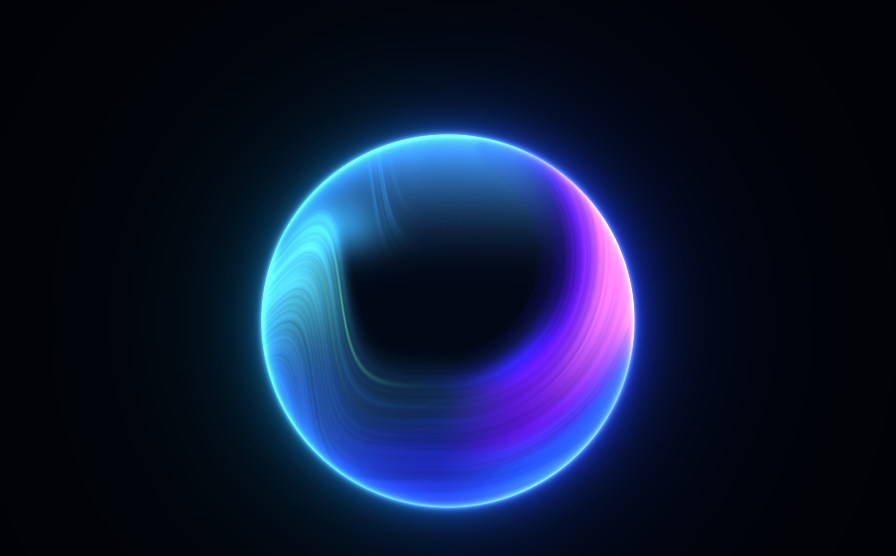
This background is drawn by a Shadertoy shader. Its source:

```glsl
// A glowing glass orb with flowing silk-like bands, on a dark blue backdrop.

vec2 hash2(vec2 p) {
    p = vec2(dot(p, vec2(127.1, 311.7)), dot(p, vec2(269.5, 183.3)));
    return 2.0 * fract(sin(p) * 43758.5) - 1.0;
}

float gradientNoise(vec2 p) {
    vec2 i = floor(p), f = fract(p);
    vec2 u = f * f * (3.0 - 2.0 * f);
    float low = mix(dot(hash2(i), f),
                    dot(hash2(i + vec2(1, 0)), f - vec2(1, 0)), u.x);
    float high = mix(dot(hash2(i + vec2(0, 1)), f - vec2(0, 1)),
                     dot(hash2(i + vec2(1, 1)), f - vec2(1, 1)), u.x);
    return mix(low, high, u.y);
}

// Flow coordinate: zero on the edge of the dark core, growing outwards
float flowLevel(vec2 p) {
    float u = p.x - 0.3 * (p.y - 0.45);
    float fold = -0.25 + 0.85 * exp(-pow((u + 0.72) / 0.32, 2.0)) - p.y;
    float ring = length(vec2(p.x * 1.07, p.y - 0.35)) - 0.6;
    return mix(fold, ring, smoothstep(-0.2, 0.2, p.x));
}

// Fine threads that follow the flow
float threads(float level, float along) {
    float sum = 0.0, amp = 0.6, freq = 9.0;
    for (int i = 0; i < 4; i++) {
        sum += amp * gradientNoise(vec2(level * freq, along * 1.3 + float(i) * 7.0));
        amp *= 0.75;
        freq *= 2.0;
    }
    return sum;
}

float spot(vec2 p, vec2 center, vec2 size) {
    vec2 d = (p - center) / size;
    return exp(-dot(d, d));
}

vec3 orbColor(vec2 p, float r) {
    float level = flowLevel(p);
    float streak = threads(level, p.x);
    float right = smoothstep(-0.1, 0.5, p.x);

    // Dark core, lit from the top
    vec3 col = mix(vec3(0.004, 0.03, 0.085), vec3(0.25, 0.58, 0.92),
                   pow(smoothstep(0.1, 1.1, p.y), 1.5));

    // Folded sheet: teal in the middle, cyan at the left, blue below
    vec3 sheet = mix(vec3(0.06, 0.19, 0.30), vec3(0.10, 0.13, 0.66),
                     smoothstep(-0.3, -0.8, p.y - 0.15 * p.x));
    sheet = mix(sheet, vec3(0.15, 0.30, 0.75), 0.7 * spot(p, vec2(-0.85, -0.45), vec2(0.35)));
    sheet = mix(sheet, vec3(0.33, 0.80, 0.90), spot(p, vec2(-0.88, 0.30), vec2(0.38, 0.42)));
    sheet *= 1.0 + 0.5 * streak;
    col = mix(col, sheet, smoothstep(-0.12, 0.22, level) * (1.0 - right * smoothstep(-0.1, 0.3, p.y)));

    // Soft crest of the fold and the arcs above it
    col += vec3(0.14, 0.42, 0.55) * spot(p, vec2(-0.6, 0.5), vec2(0.24, 0.15));
    col += vec3(0.12, 0.28, 0.40) * max(streak, 0.0) * spot(p, vec2(-0.42, 0.65), vec2(0.3, 0.2));

    // Thin green threads
    float green = exp(-pow((level - 0.10) / 0.012, 2.0)) + 0.5 * exp(-pow((level - 0.27) / 0.012, 2.0));
    col += vec3(0.16, 0.34, 0.12) * green * spot(p, vec2(-0.48, 0.05), vec2(0.25, 0.4));

    // Indigo to pink band on the right
    float bend = level + 0.05 * streak;
    vec3 band = mix(vec3(0.13, 0.05, 0.60), vec3(0.38, 0.08, 0.90), smoothstep(0.0, 0.2, bend));
    float pink = smoothstep(0.14, 0.36, bend) * smoothstep(-0.65, 0.15, p.y) * smoothstep(0.2, 0.7, p.x);
    band = mix(band, vec3(0.92, 0.45, 0.95), pink);
    band = mix(band, vec3(0.12, 0.27, 0.86), smoothstep(0.42, 0.62, bend) * smoothstep(0.1, -0.3, p.y));
    band *= 1.0 + 0.45 * streak;
    float bandMask = smoothstep(-0.10, 0.16, bend) * smoothstep(0.0, 0.6, p.x + 0.1 * (0.4 - p.y));
    col = mix(col, band, bandMask);
    col += vec3(0.10, 0.06, 0.55) * exp(-pow((level - 0.09) / 0.07, 2.0)) * spot(p, vec2(0.35, -0.2), vec2(0.35, 0.25));

    // Light gathering towards the rim
    vec3 edge = mix(vec3(0.12, 0.45, 0.75), vec3(0.15, 0.36, 0.75), smoothstep(-0.5, 0.3, p.x));
    edge = mix(edge, vec3(0.40, 0.25, 0.45), spot(p, vec2(0.9, 0.35), vec2(0.4, 0.5)));
    return col + edge * (0.65 * pow(r, 14.0) + 0.2 * pow(r, 5.0));
}

void mainImage(out vec4 fragColor, in vec2 fragCoord) {
    vec2 p = (fragCoord - 0.5 * iResolution.xy) / iResolution.y;
    p = (p + vec2(0.0, 0.0774)) / 0.335;
    float r = length(p);
    float pixel = 1.0 / (0.335 * iResolution.y);

    // Backdrop and halo, teal on the left and indigo on the right
    float d = max(r - 1.0, 0.0);
    float side = smoothstep(-1.0, 1.0, p.x / max(r, 0.01));
    vec3 col = vec3(0.002, 0.008, 0.025);
    col += mix(vec3(0.01, 0.11, 0.17), vec3(0.02, 0.07, 0.22), side) * exp(-2.6 * d);
    col += mix(vec3(0.03, 0.20, 0.30), vec3(0.08, 0.12, 0.50), side) * exp(-11.0 * d);

    // Orb and its thin bright outline
    col = mix(col, orbColor(p, min(r, 1.0)), smoothstep(pixel, -pixel, r - 1.0));
    vec3 outline = mix(vec3(0.25, 0.55, 0.65), vec3(0.35, 0.45, 0.65), side);
    col += outline * exp(-abs(r - 1.0) * 75.0);

    fragColor = vec4(clamp(col, 0.0, 1.0), 1.0);
}
```
